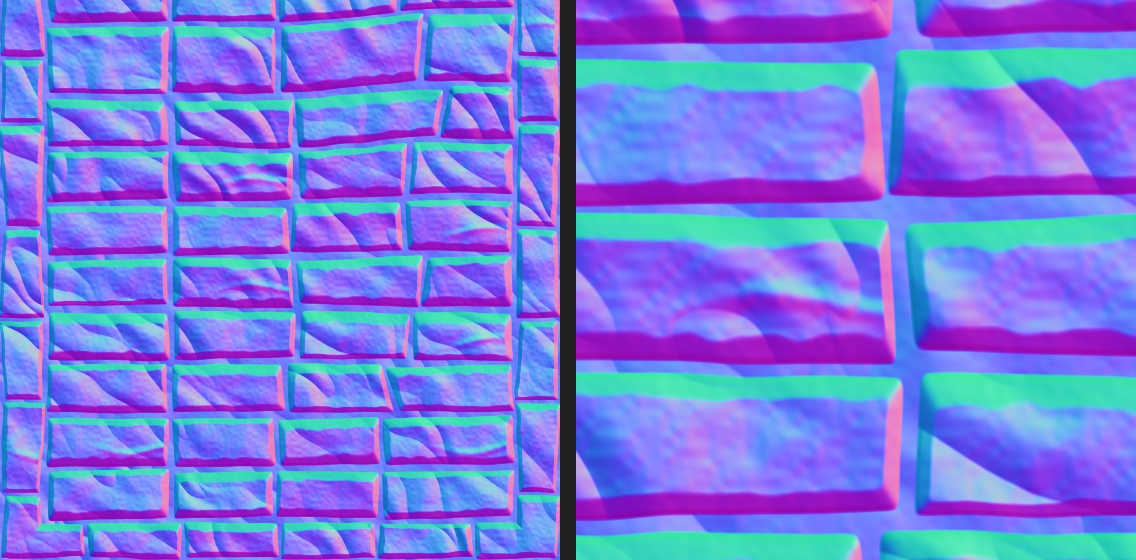
Left: the whole. Right: its middle third, enlarged.
A Shadertoy shader for this texture map:

```glsl
// Tangent-space normal map of a rough stone brick wall with a brick border.
// Each pixel finds its brick, blends four chamfer slopes by edge distance, then
// adds noise relief, face tilt and creases, and encodes the slope as a normal.

const float BORDER_SIDE = 0.080;    // width of the side columns
const float BORDER_BASE = 0.069;    // height of the bottom course
const float CORNER_WIDTH = 0.154;   // horizontal arm of the L corners
const float CORNER_HEIGHT = 0.118;  // vertical arm of the L corners
const float COURSE = 0.0947;        // height of a regular course
const float TALL_BASE = 0.828;      // the one tall course starts here
const float TALL_TOP = 0.956;
const float GAP_MIN = 0.003;
const float GAP_VARY = 0.005;
const float EDGE_SOFTNESS = 0.0015;
const float MITRE = 5.0;            // sharpness of chamfer corners
const float CREASE_SHARE = 0.16;    // share of bricks with a crease
const vec4 BEVEL = vec4(0.0125, 0.0115, 0.016, 0.018); // left, right, bottom, top
const vec2 SLOPE_LEFT = vec2(-1.25, -0.05);
const vec2 SLOPE_RIGHT = vec2(1.5, 0.05);
const vec2 SLOPE_BOTTOM = vec2(0.35, -1.7);
const vec2 SLOPE_TOP = vec2(-1.15, 1.55);

// Per course from the bottom: second joint, third joint, lean of the third
const vec3 JOINTS[10] = vec3[10](
    vec3(0.491, 0.681, 0.00), vec3(0.496, 0.681, 0.00), vec3(0.510, 0.697, -0.30),
    vec3(0.531, 0.732, 0.04), vec3(0.529, 0.755, 0.15), vec3(0.517, 0.722, 0.00),
    vec3(0.529, 0.730, 0.04), vec3(0.525, 0.790, 0.18), vec3(0.495, 0.754, 0.06),
    vec3(0.495, 0.715, 0.00));
const float SIDE_JOINTS[7] = float[7](0.118, 0.283, 0.430, 0.592, 0.780, 0.897, 1.03);

struct Brick { vec2 lo; vec2 hi; vec2 p; vec2 id; };

float hash(vec2 p) { return fract(sin(dot(p, vec2(127.1, 311.7))) * 43758.5453); }

vec4 hash4(vec2 p) {
    return vec4(hash(p), hash(p + 17.3), hash(p + 41.9), hash(p + 73.7));
}

float noise(vec2 p) {
    vec2 i = floor(p), f = fract(p);
    f = f * f * (3.0 - 2.0 * f);
    return mix(mix(hash(i), hash(i + vec2(1, 0)), f.x),
               mix(hash(i + vec2(0, 1)), hash(i + vec2(1, 1)), f.x), f.y);
}

// Stone surface: broad dents, small chips and fine grain
float relief(vec2 p) {
    vec2 warped = p + 0.03 * noise(p * 14.0 + 5.0);
    float dents = abs(noise(warped * vec2(17.0, 15.0) + warped.yx * 9.0) - 0.45);
    return 0.034 * dents + 0.012 * noise(warped * 21.0 + 31.0)
         + 0.0035 * noise(p * 52.0) + 0.0011 * noise(p * 170.0);
}

vec2 reliefSlope(vec2 p) {
    vec2 e = vec2(0.0014, 0.0);
    return -vec2(relief(p + e.xy) - relief(p - e.xy),
                 relief(p + e.yx) - relief(p - e.yx)) / (2.0 * e.x);
}

// Border of side columns, bottom course and L corners, mirrored left to right
Brick borderBrick(vec2 p) {
    bool right = p.x > 0.5;
    float x = right ? 1.0 - p.x : p.x;
    bool column = BORDER_SIDE - x > BORDER_BASE - p.y;
    Brick b = Brick(vec2(0.0), vec2(CORNER_WIDTH, BORDER_BASE), p, vec2(right ? 21 : 20, 0));
    if (column) {
        b.hi = vec2(BORDER_SIDE, CORNER_HEIGHT);
        for (int i = 0; i < 6; i++) {
            if (p.y > SIDE_JOINTS[i]) {
                b.lo.y = SIDE_JOINTS[i];
                b.hi.y = SIDE_JOINTS[i + 1];
                b.id.y = float(i + 1);
            }
        }
    } else if (x > CORNER_WIDTH) {
        float width = (1.0 - 2.0 * CORNER_WIDTH) / 4.0;
        float i = floor((p.x - CORNER_WIDTH) / width);
        b.lo.x = CORNER_WIDTH + i * width;
        b.hi.x = b.lo.x + width;
        b.id = vec2(30.0, i);
        return b;
    }
    if (right) { float left = 1.0 - b.hi.x; b.hi.x = 1.0 - b.lo.x; b.lo.x = left; }
    return b;
}

// Four bricks per course; the upper courses rise toward the right
Brick wallBrick(vec2 p) {
    p.y -= 0.025 * smoothstep(0.48, 0.8, p.x) * smoothstep(0.4, 0.95, p.y);
    float row = clamp(floor((p.y - BORDER_BASE) / COURSE), 0.0, 7.0);
    vec2 span = BORDER_BASE + COURSE * vec2(row, row + 1.0);
    if (p.y > TALL_BASE) { row = 8.0; span = vec2(TALL_BASE, TALL_TOP); }
    if (p.y > TALL_TOP) { row = 9.0; span = vec2(TALL_TOP, TALL_TOP + COURSE); }
    vec3 j = JOINTS[int(row)];
    float third = j.y + j.z * (p.y - 0.5 * (span.x + span.y));
    float edges[5] = float[5](BORDER_SIDE, 0.304, j.x, third, 1.0 - BORDER_SIDE);
    int col = int(step(edges[1], p.x) + step(edges[2], p.x) + step(edges[3], p.x));
    return Brick(vec2(edges[col], span.x), vec2(edges[col + 1], span.y), p, vec2(col, row));
}

void mainImage(out vec4 fragColor, in vec2 fragCoord) {
    vec2 uv = fragCoord / iResolution.xy;
    vec2 p = uv + 0.003 * (vec2(noise(uv * 23.0), noise(uv * 23.0 + 50.0)) - 0.5);
    bool border = min(p.x, 1.0 - p.x) < BORDER_SIDE || p.y < BORDER_BASE;
    Brick b = wallBrick(p);
    if (border) b = borderBrick(p);

    // Distances to the four slightly leaning sides: left, right, bottom, top
    vec4 gapRnd = hash4(b.id + 3.1), leanRnd = hash4(b.id + 8.7) - 0.5, face = hash4(b.id + 1.7);
    vec2 mid = 0.5 * (b.lo + b.hi), c = b.p - mid;
    vec4 d = vec4(b.p.x - b.lo.x, b.hi.x - b.p.x, b.p.y - b.lo.y, b.hi.y - b.p.y);
    d -= GAP_MIN + GAP_VARY * gapRnd * (border ? 0.4 : 1.0);
    d += leanRnd * vec4(c.yy * 0.16, c.xx * 0.06);

    // Chamfers joined by a soft minimum, with a steeper outer rim
    vec4 bevel = BEVEL * mix(vec4(0.55), vec4(1.2), hash4(b.id + 5.3)) * (border ? 0.75 : 1.0);
    vec4 q = d / bevel;
    vec4 w = exp(-MITRE * q);
    float total = dot(w, vec4(1.0));
    float depth = -log(total) / MITRE;
    w /= total;
    float worn = depth + 0.35 * (noise(uv * 60.0) - 0.5);
    float chamfer = 1.0 - smoothstep(0.7, 1.05, worn);
    float rim = 1.0 - smoothstep(0.08, 0.32, depth);
    vec2 edgeSlope = w.x * SLOPE_LEFT + w.y * SLOPE_RIGHT + w.z * SLOPE_BOTTOM + w.w * SLOPE_TOP;

    // Face tilt, relief and an occasional curved crease
    vec2 bumps = reliefSlope(uv + b.id * 3.7);
    vec2 faceSlope = bumps + (face.x - 0.5) * vec2(-0.35, 0.5);
    float crease = (c.y + 0.012 + 0.009 * sin(c.x * 32.0 + face.z * 6.3)) / 0.007;
    faceSlope += step(face.y, CREASE_SHARE) * smoothstep(-0.06, 0.04, c.x)
               * crease * exp(-crease * crease) * vec2(-0.7, 1.9);

    vec2 stone = mix(faceSlope, edgeSlope * (1.0 + 0.6 * rim) + 0.6 * bumps, chamfer);
    vec2 mortar = 0.5 * reliefSlope(uv + 9.0) + vec2(-0.12, 0.0);
    float soft = max(EDGE_SOFTNESS, 1.0 / iResolution.y);
    float inside = smoothstep(-soft, soft, depth * dot(w, bevel));
    vec3 normal = normalize(vec3(mix(mortar, stone, inside), 1.0));
    fragColor = vec4(0.5 + 0.5 * normal, 1.0);
}
```
